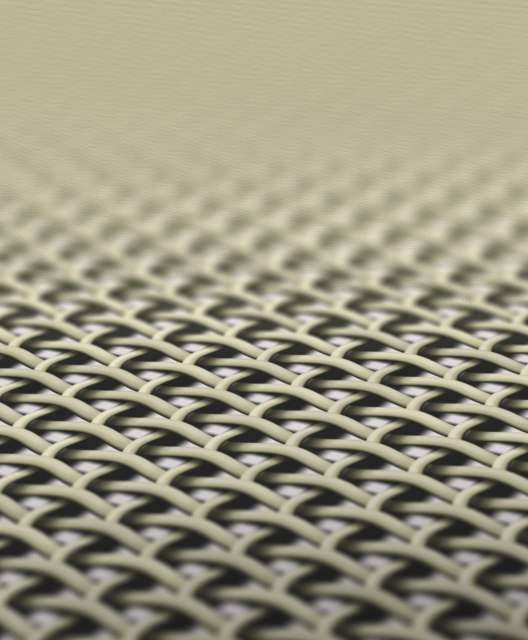
This texture is drawn by a Shadertoy shader. Its source:

```glsl
// Plain woven wire mesh seen at a slant, with a shallow depth of field.
#define HORIZON 1.8255        // height at which the rows vanish
#define VANISH_X 0.592        // where the columns converge
#define ROW_TILT 0.045        // rise of the rows to the right
#define COLUMN_WIDTH 0.0835   // column spacing per unit of nearness
#define ROW_DENSITY 47.02     // rows per unit of inverse nearness
#define CRIMP 0.15            // how far wires bend up and down
#define LONG_RADIUS 0.30      // half width of the long wires, in weave units
#define SHORT_RADIUS 0.125    // half width of the crossing wires
#define FAR_BLUR 0.085
#define NEAR_BLUR 0.030
#define SAMPLES 64

const float PI = 3.14159;
const vec3 DARK  = vec3(0.15, 0.15, 0.15);
const vec3 SHADE = vec3(0.36, 0.35, 0.26);
const vec3 KHAKI = vec3(0.71, 0.70, 0.57);
const vec3 SHINE = vec3(0.87, 0.86, 0.76);
const vec3 PALE  = vec3(0.87, 0.85, 0.85);
const vec3 HAZE  = vec3(0.73, 0.72, 0.59);

float hash(float n) { return fract(sin(n * 12.9898) * 43758.5453); }

// Canvas position to weave coordinates: long wires lie at integer y,
// crossing wires at integer x.
vec2 weaveCoords(vec2 p) {
    float nearness = HORIZON - p.y + ROW_TILT * (p.x - 0.41);
    float column = (p.x - VANISH_X) / (nearness * COLUMN_WIDTH) + 0.437;
    float row = 0.09 - ROW_DENSITY / nearness;
    return vec2(column + 0.5 * row, 1.5 * row - column);
}

// Draws one wire over what lies lower; side runs from -1 to 1 across it.
void addWire(float side, float phase, float gloss, float id,
             inout float top, inout vec3 color) {
    if (abs(side) >= 1.0) return;
    float facing = sqrt(1.0 - side * side);
    float height = -CRIMP * cos(phase) + 0.1 * facing;
    if (height <= top) return;
    top = height;

    // Wires darken where they dip, most of all behind the one that covers them
    float dip = smoothstep(-0.1, 1.0, cos(phase));
    float covered = smoothstep(-0.4, 0.4, sin(phase));
    float light = clamp(0.75 * facing - 0.45 * side + 0.1, 0.0, 1.0);
    light *= 1.0 - dip * (0.2 + 0.7 * covered);

    color = mix(DARK, SHADE, smoothstep(0.0, 0.25, light));
    color = mix(color, KHAKI, smoothstep(0.15, 0.65, light));
    color = mix(color, SHINE, gloss * smoothstep(0.65, 1.0, light));
    color *= 0.96 + 0.08 * hash(id);
}

vec3 mesh(vec2 p) {
    vec2 q = weaveCoords(p);
    float far = smoothstep(0.4, 0.7, p.y);

    // Openings: dark, with pale light left of each crossing wire
    float across = fract(q.x);
    float glow = smoothstep(0.42, 0.65, across)
               * (1.0 - smoothstep(0.82, 0.95, across));
    glow *= 1.0 - smoothstep(0.12, 0.36, abs(fract(q.y) - 0.53));
    vec3 color = mix(mix(DARK, vec3(0.50, 0.50, 0.38), far), PALE, glow);

    float top = -1.0;
    vec2 nearest = floor(q + 0.5);
    for (int i = -1; i <= 1; i++) {
        // Long wire, shifted on the canvas by its height
        float n = nearest.y + float(i);
        float phase = PI * (q.x - n);
        float side = (q.y - 1.5 * CRIMP * cos(phase) - n) / LONG_RADIUS;
        addWire(side, phase, 0.75, n, top, color);

        // Crossing wire, half a wave out of step
        float m = nearest.x + float(i);
        phase = PI * (q.y - m + 1.0);
        side = (q.x - 0.5 * CRIMP * cos(phase) - m) / SHORT_RADIUS;
        addWire(side, phase, 1.0, m + 57.3, top, color);
    }

    // Dimmer in front, more so at the right; brighter behind
    float dim = (1.0 - smoothstep(0.0, 0.36, p.y)) * (0.17 + 0.16 * p.x);
    return color * (1.0 - dim + 0.17 * far);
}

void mainImage(out vec4 fragColor, in vec2 fragCoord) {
    vec2 p = fragCoord / iResolution.y;

    // Lens blur grows away from the plane of focus
    float blur = 0.0016 + FAR_BLUR * max(p.y - 0.45, 0.0)
               + NEAR_BLUR * max(0.30 - p.y, 0.0);
    vec3 color = vec3(0.0);
    float total = 0.0;
    for (int i = 0; i < SAMPLES; i++) {
        float area = (float(i) + 0.5) / float(SAMPLES);
        float angle = 2.39996 * float(i);
        float weight = exp(-1.2 * area);
        color += weight * mesh(p + blur * sqrt(area) * vec2(cos(angle), sin(angle)));
        total += weight;
    }
    color /= total;

    // Distant rows melt into an even tone
    color = mix(color, HAZE, 0.7 * smoothstep(0.55, 0.95, p.y));
    fragColor = vec4(color, 1.0);
}
```
